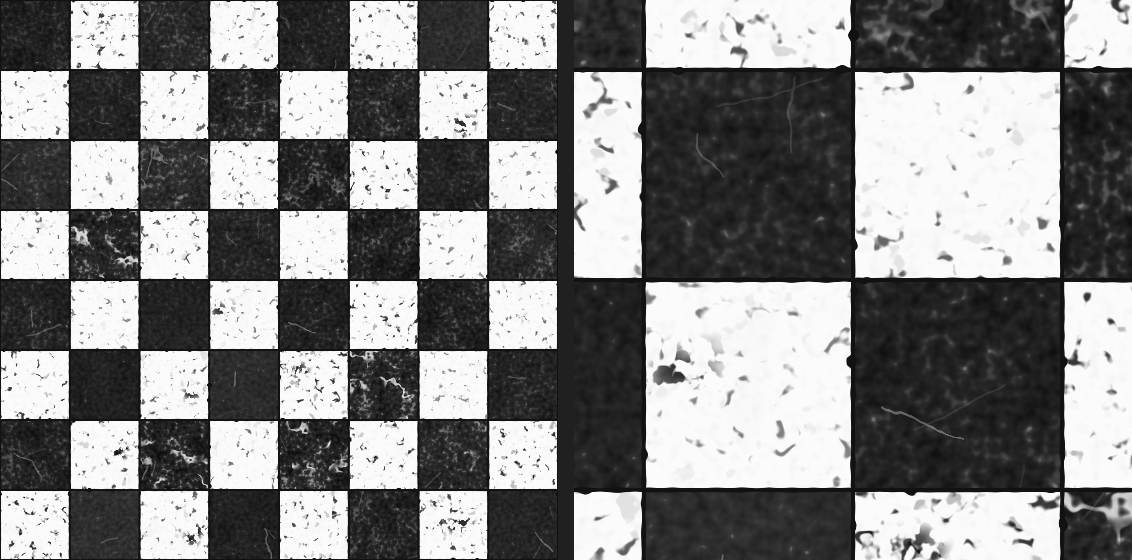
Left: the whole. Right: its middle third, enlarged.
A Shadertoy shader for this pattern:

```glsl
const float TILES = 8.0;
const float TAU = 6.28319;

float hash(vec2 p, float seed) {
    vec3 q = fract(vec3(p, seed) * 0.1031);
    q += dot(q, q.zyx + 31.32);
    return fract((q.x + q.y) * q.z);
}

// Gradient noise that wraps after a whole number of lattice cells
float gradientNoise(vec2 p, float period, float seed) {
    vec2 i = floor(p), f = fract(p);
    vec2 s = f * f * f * (f * (f * 6.0 - 15.0) + 10.0);
    vec4 corner;
    for (int k = 0; k < 4; k++) {
        vec2 o = vec2(k & 1, k >> 1);
        float angle = TAU * hash(mod(i + o, period), seed);
        corner[k] = dot(vec2(cos(angle), sin(angle)), f - o);
    }
    return mix(mix(corner.x, corner.y, s.x), mix(corner.z, corner.w, s.x), s.y);
}

float fbm(vec2 uv, float frequency, int octaves, float seed) {
    float sum = 0.0, amplitude = 1.0;
    for (int k = 0; k < octaves; k++) {
        sum += amplitude * gradientNoise(uv * frequency, frequency, seed + float(k) * 17.0);
        frequency *= 2.0;
        amplitude *= 0.5;
    }
    return sum;
}

float segmentDistance(vec2 p, vec2 a, vec2 b) {
    vec2 ab = b - a;
    return length(p - a - ab * clamp(dot(p - a, ab) / dot(ab, ab), 0.0, 1.0));
}

// Thin line along the zero level of a noise field
float contour(float value, float width) {
    return 1.0 - smoothstep(width * 0.25, width, abs(value));
}

// A few fine, slightly bent scratches inside one tile
float scratches(vec2 f, vec2 cell, float bend, float aa) {
    float marks = 0.0;
    for (int k = 0; k < 4; k++) {
        float seed = 301.0 + float(k) * 13.0;
        vec2 a = vec2(hash(cell, seed), hash(cell, seed + 1.0));
        float angle = TAU * hash(cell, seed + 2.0);
        float reach = mix(0.1, 0.5, hash(cell, seed + 3.0));
        float d = segmentDistance(f + bend * 0.06, a, a + reach * vec2(cos(angle), sin(angle)));
        float strength = pow(hash(cell, seed + 4.0), 3.0);
        marks = max(marks, strength * (1.0 - smoothstep(0.003, 0.003 + aa, d)));
    }
    return marks;
}

float darkStone(vec2 uv, vec2 f, vec2 cell, float seed, float aa) {
    float wear = pow(hash(cell, 5.0), 2.0);
    float cloud = fbm(uv, 24.0, 4, seed);
    float grain = fbm(uv, 128.0, 2, seed + 71.0);
    float shade = mix(0.125, 0.185, hash(cell, 9.0));
    shade += cloud * mix(0.03, 0.12, wear) + grain * mix(0.07, 0.13, wear);

    // Pale abrasion, flecks and branching veins
    shade += wear * 0.3 * smoothstep(0.2, 0.7, grain + cloud * 0.7);
    shade += 0.18 * smoothstep(0.52, 0.75, grain);
    float vein = contour(fbm(uv, 16.0, 4, seed + 142.0), 0.09);
    float patchMask = smoothstep(0.02, 0.35, fbm(uv, 20.0, 3, seed + 213.0));
    shade += 0.65 * vein * patchMask * smoothstep(0.3, 0.75, wear);
    shade += 0.3 * scratches(f, cell, cloud, aa);
    return clamp(shade, 0.06, 0.85);
}

float lightStone(vec2 uv, vec2 f, vec2 cell, float seed) {
    float wear = hash(cell, 5.0);
    float cloud = fbm(uv, 24.0, 4, seed);
    float grain = fbm(uv, 128.0, 2, seed + 71.0);
    float shade = 0.985 + 0.03 * min(cloud + 0.2, 0.0) + 0.04 * min(grain, 0.0);

    // Soft grey stains
    float stain = smoothstep(0.38, 0.55, fbm(uv, 56.0, 3, seed + 142.0));
    shade -= mix(0.04, 0.28, wear * wear) * stain;

    // Broken hairline cracks
    float crack = contour(fbm(uv, 32.0, 3, seed + 213.0), 0.14);
    float broken = smoothstep(0.14, 0.42, fbm(uv, 64.0, 3, seed + 284.0));
    shade -= mix(0.4, 0.8, wear) * crack * broken;

    // Occasional cluster of deep pits
    vec2 centre = mix(vec2(0.2), vec2(0.8), vec2(hash(cell, 21.0), hash(cell, 22.0)));
    float cluster = 1.0 - smoothstep(0.04, 0.22, length(f - centre) + cloud * 0.12);
    float pits = smoothstep(0.1, 0.3, fbm(uv, 80.0, 3, seed + 355.0));
    shade -= 0.8 * cluster * pits * step(0.8, hash(cell, 23.0));
    return clamp(shade, 0.1, 0.99);
}

// Narrow, uneven seam between tiles with small chips along it
float jointMask(vec2 uv, vec2 f, float aa) {
    vec2 toEdge = min(f, 1.0 - f);
    float wobble = gradientNoise(uv * 96.0, 96.0, 3.0);
    float chip = smoothstep(0.2, 0.6, gradientNoise(uv * 72.0, 72.0, 11.0));
    float halfWidth = 0.008 + 0.006 * wobble + 0.022 * chip;
    return 1.0 - smoothstep(halfWidth, halfWidth + aa, min(toEdge.x, toEdge.y));
}

void mainImage(out vec4 fragColor, in vec2 fragCoord) {
    vec2 uv = fragCoord / iResolution.xy;
    vec2 cell = floor(uv * TILES), f = fract(uv * TILES);
    float aa = TILES / min(iResolution.x, iResolution.y);
    float seed = cell.x + TILES * cell.y + 1.0;
    bool isDark = mod(cell.x + cell.y, 2.0) > 0.5;
    float shade = isDark ? darkStone(uv, f, cell, seed, aa) : lightStone(uv, f, cell, seed);
    shade = mix(shade, 0.07, jointMask(uv, f, aa));
    fragColor = vec4(vec3(shade), 1.0);
}
```
